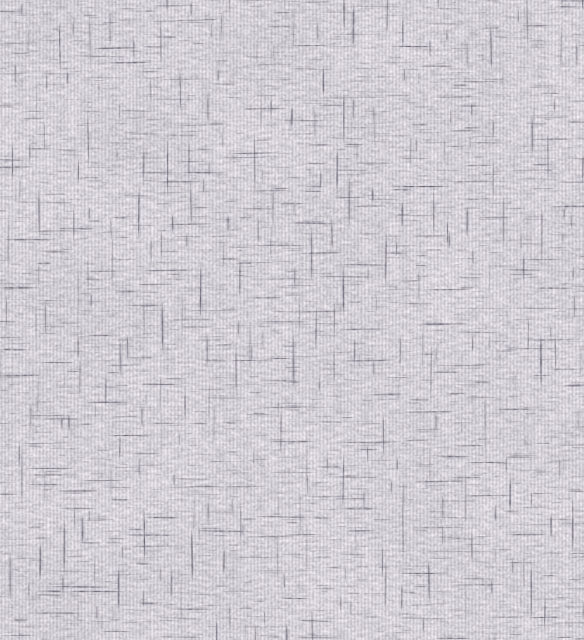
Write a Shadertoy shader that draws this texture.

```glsl
// Pale lilac-grey linen: fine vertical ribs crossed by dark, tapering slub threads.

// Colours
const vec3 PALE_THREAD = vec3(0.885, 0.868, 0.895);
const vec3 SHADE_THREAD = vec3(0.640, 0.630, 0.660);
const vec3 SLUB_INK = vec3(0.400, 0.392, 0.450);

// Ground weave, in units of the canvas height
const float RIB_COUNT = 185.0;
const float RIB_DEPTH = 0.17;
const float WEFT_DEPTH = 0.36;
const float GRAIN_DEPTH = 0.42;
const float CLOUD_DEPTH = 0.12;
const float GROUND_TONE = 0.78;

// Slub layers: cell length, cell width, longest half length, half thickness
const vec4 WARP_SLUBS = vec4(0.090, 0.034, 0.056, 0.00150);
const vec4 WEFT_SLUBS = vec4(0.090, 0.019, 0.056, 0.00130);
const vec4 FINE_SLUBS = vec4(0.055, 0.010, 0.030, 0.00105);
const float WARP_STRENGTH = 0.88;
const float WEFT_STRENGTH = 0.82;
const float FINE_STRENGTH = 0.40;
const float MAX_SLANT = 0.022;

const float PI = 3.14159;

vec2 hash2(vec2 p) {
    vec3 q = fract(p.xyx * vec3(0.1031, 0.1030, 0.0973));
    q += dot(q, q.yzx + 33.33);
    return fract((q.xx + q.yz) * q.zy);
}

vec2 gradient(vec2 cell) {
    float angle = 2.0 * PI * hash2(cell).x;
    return vec2(cos(angle), sin(angle));
}

float gradientNoise(vec2 p) {
    vec2 i = floor(p), f = fract(p);
    vec2 u = f * f * f * (f * (f * 6.0 - 15.0) + 10.0);
    vec2 e = vec2(0.0, 1.0);
    float low = mix(dot(gradient(i), f), dot(gradient(i + e.yx), f - e.yx), u.x);
    float high = mix(dot(gradient(i + e), f - e), dot(gradient(i + 1.0), f - 1.0), u.x);
    return mix(low, high, u.y);
}

// Coverage of one scattered layer of threads running along p.x
float slubs(vec2 p, vec4 layer, float seed, float pixel) {
    vec2 home = floor(p / layer.xy);
    float clear = 1.0;
    for (int j = -1; j <= 1; j++) {
        for (int i = -1; i <= 1; i++) {
            vec2 cell = home + vec2(i, j);
            vec2 jitter = hash2(cell + seed);
            vec2 shape = hash2(cell + seed + 57.3);
            vec2 look = hash2(cell + seed + 113.7);

            vec2 d = p - (cell + jitter) * layer.xy;
            d.y += d.x * (look.x - 0.5) * 2.0 * MAX_SLANT;
            float halfLength = layer.z * mix(0.22, 1.0, shape.x * shape.x);
            float along = abs(d.x) / halfLength;
            float taper = 1.0 - smoothstep(0.35, 1.0, along);

            // Thin threads keep a pixel-wide footprint and lose opacity instead
            float thickness = layer.w * mix(0.65, 1.1, shape.y) * mix(0.6, 1.0, taper);
            float footprint = max(thickness, 0.55 * pixel);
            float across = d.y / footprint;
            float body = exp(-across * across) * thickness / footprint;
            float strength = mix(0.25, 1.0, look.y) * mix(0.7, 1.0, shape.x);
            clear *= 1.0 - body * taper * strength;
        }
    }
    return 1.0 - clear;
}

// Lightness of the woven ground, 0 = shade thread, 1 = pale thread
float groundTone(vec2 p, float pixel) {
    float wander = 0.7 * gradientNoise(p * vec2(30.0, 14.0));
    float ribPhase = PI * RIB_COUNT * pixel;
    float ribFade = max(sin(ribPhase) / ribPhase, 0.0) * step(ribPhase, PI);
    float rib = cos(2.0 * PI * RIB_COUNT * p.x + wander) * ribFade;
    float weft = gradientNoise(p * vec2(48.0, 210.0) + 17.0);
    float grain = gradientNoise(p * vec2(215.0, 240.0) + 41.3);
    float cloud = gradientNoise(p * vec2(5.0, 7.0) + 5.0);
    return GROUND_TONE + RIB_DEPTH * rib + WEFT_DEPTH * weft
         + GRAIN_DEPTH * grain + CLOUD_DEPTH * cloud;
}

void mainImage(out vec4 fragColor, in vec2 fragCoord) {
    float pixel = 1.0 / iResolution.y;
    vec2 p = fragCoord * pixel;

    // Ground weave
    vec3 color = mix(SHADE_THREAD, PALE_THREAD, groundTone(p, pixel));

    // Slub threads, broken up by the weave they pass through
    float warp = WARP_STRENGTH * slubs(p.yx, WARP_SLUBS, 11.0, pixel);
    float weft = WEFT_STRENGTH * slubs(p, WEFT_SLUBS, 211.0, pixel);
    float fine = FINE_STRENGTH * slubs(p, FINE_SLUBS, 431.0, pixel);
    float warpBreak = 0.9 + 0.5 * gradientNoise(p.yx * vec2(110.0, 60.0) + 3.0);
    float weftBreak = 0.85 + 0.8 * gradientNoise(p * vec2(140.0, 60.0) + 9.0);
    float ink = 1.0 - (1.0 - warp * warpBreak)
                    * (1.0 - weft * weftBreak) * (1.0 - fine * weftBreak);

    color = mix(color, SLUB_INK, clamp(ink, 0.0, 1.0));
    fragColor = vec4(clamp(color, 0.0, 1.0), 1.0);
}
```
